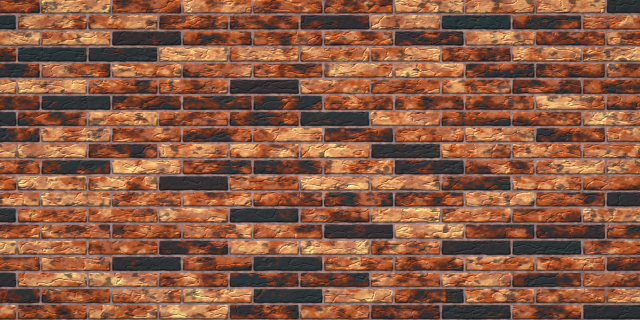
This texture is drawn by a WebGL 2 fragment shader. Its source:

```glsl
#version 300 es
precision highp float;

uniform vec2 u_resolution;
out vec4 fragColor;

// Lengths are in canvas heights
const vec2 PITCH = vec2(0.2208, 0.0503);
const float JOINT = 0.0074;
const float TOP_OFFSET = 0.006;

const vec3 MORTAR = vec3(0.61, 0.49, 0.47);
const vec3 SLATE = vec3(0.20, 0.18, 0.19);
const vec3 TEAL = vec3(0.16, 0.21, 0.22);
const vec3 BROWN = vec3(0.42, 0.20, 0.13);
const vec3 RUST = vec3(0.70, 0.34, 0.17);
const vec3 CLAY = vec3(0.66, 0.40, 0.30);
const vec3 TAN = vec3(0.86, 0.60, 0.39);
const vec3 CREAM = vec3(0.95, 0.77, 0.49);

float hash(vec2 p) {
  vec3 q = fract(p.xyx * vec3(0.1031, 0.1030, 0.0973));
  q += dot(q, q.yzx + 33.33);
  return fract((q.x + q.y) * q.z);
}

float noise(vec2 p) {
  vec2 i = floor(p), f = fract(p);
  f = f * f * (3.0 - 2.0 * f);
  return mix(mix(hash(i), hash(i + vec2(1, 0)), f.x),
             mix(hash(i + vec2(0, 1)), hash(i + vec2(1, 1)), f.x), f.y);
}

float fbm(vec2 p) {
  float sum = 0.0, amp = 0.53;
  for (int i = 0; i < 4; i++) {
    sum += amp * noise(p);
    p = mat2(1.6, 1.2, -1.2, 1.6) * p + 7.3;
    amp *= 0.5;
  }
  return sum;
}

float roundedBox(vec2 p, vec2 halfSize, float radius) {
  vec2 q = abs(p) - halfSize + radius;
  return length(max(q, 0.0)) + min(max(q.x, q.y), 0.0) - radius;
}

// Rough clay with torn diagonal creases
float relief(vec2 p) {
  float crease = abs(fbm(p * vec2(17.0, 36.0)) - 0.5);
  return fbm(p * vec2(75.0, 110.0)) + 0.9 * smoothstep(0.0, 0.06, crease);
}

// Burnt to pale firing colours
vec3 firedColor(float tone, float blueness) {
  vec3 c = mix(mix(SLATE, TEAL, blueness), BROWN, smoothstep(0.12, 0.29, tone));
  c = mix(c, RUST, smoothstep(0.29, 0.50, tone));
  c = mix(c, TAN, smoothstep(0.54, 0.76, tone));
  return mix(c, CREAM, smoothstep(0.84, 1.08, tone));
}

vec3 brickFace(vec2 local, vec2 id, float darkening) {
  vec2 q = local + 3.7 * vec2(hash(id + 5.1), hash(id + 19.7));
  float blotch = fbm(q * vec2(19.0, 34.0)) - 0.5;
  float speckle = fbm(q * vec2(90.0, 130.0)) - 0.5;
  float base = mix(0.20, 0.86, hash(id + 41.0));
  float burnt = step(hash(id + 73.0), 0.10 + darkening);
  base = mix(base, 0.06, burnt);
  float tone = base + blotch * mix(1.05, 0.45, burnt) + speckle * 0.32;
  vec3 c = firedColor(tone, hash(id + 11.0));

  // Pinkish bloom and soot
  float bloom = smoothstep(0.50, 0.68, fbm(q * vec2(26.0, 48.0) + 31.0));
  c = mix(c, CLAY, bloom * 0.65 * smoothstep(0.25, 0.45, tone));
  float soot = smoothstep(0.60, 0.74, fbm(q * vec2(38.0, 65.0) + 67.0));
  c = mix(c, SLATE, soot * 0.6);

  // Light from the upper left
  float slope = relief(q) - relief(q + vec2(-0.0016, 0.0022));
  return c * clamp(1.0 + slope * 0.62, 0.55, 1.4);
}

vec3 wall(vec2 p, float pixel) {
  // Alternate courses shift by about a third of a brick
  float depth = (1.0 - p.y + TOP_OFFSET) / PITCH.y;
  float row = floor(depth);
  float start = mix(0.127, 0.053, mod(row, 2.0));
  float along = (p.x - start) / PITCH.x;
  vec2 id = vec2(floor(along), row) + 20.0;
  vec2 local = vec2(fract(along) - 0.5, 0.5 - fract(depth)) * PITCH;

  float wobble = (fbm(p * 55.0) - 0.5) * 0.0035;
  float d = roundedBox(local, (PITCH - JOINT) * 0.5, 0.004) + wobble;
  float darkening = 0.13 * smoothstep(0.5, 2.0, p.x) * (1.0 - smoothstep(0.1, 0.6, p.y));
  vec3 face = brickFace(local, id, darkening);

  // Worn rims: lit above, shaded below
  float rim = smoothstep(-0.006, -0.0005, d);
  float side = smoothstep(-0.012, 0.012, local.y);
  face *= 1.0 + rim * mix(-0.48, 0.10, side);

  // Grainy mortar, shadowed under each brick
  vec3 mortar = MORTAR * (0.72 + 0.56 * fbm(p * 95.0));
  float shadow = (1.0 - smoothstep(0.0, 0.0035, d)) * step(local.y, 0.0);
  mortar *= 1.0 - 0.42 * shadow;
  return mix(face, mortar, smoothstep(-0.5 * pixel, 0.5 * pixel, d));
}

void main() {
  float pixel = 1.0 / u_resolution.y;
  vec3 color = vec3(0.0);
  for (int i = 0; i < 4; i++) {
    vec2 jitter = vec2(i % 2, i / 2) * 0.5 - 0.25;
    color += wall((gl_FragCoord.xy + jitter) * pixel, pixel) * 0.25;
  }
  vec2 centered = gl_FragCoord.xy / u_resolution - 0.5;
  color *= 1.04 - 0.22 * dot(centered, centered);
  fragColor = vec4(color, 1.0);
}
```
